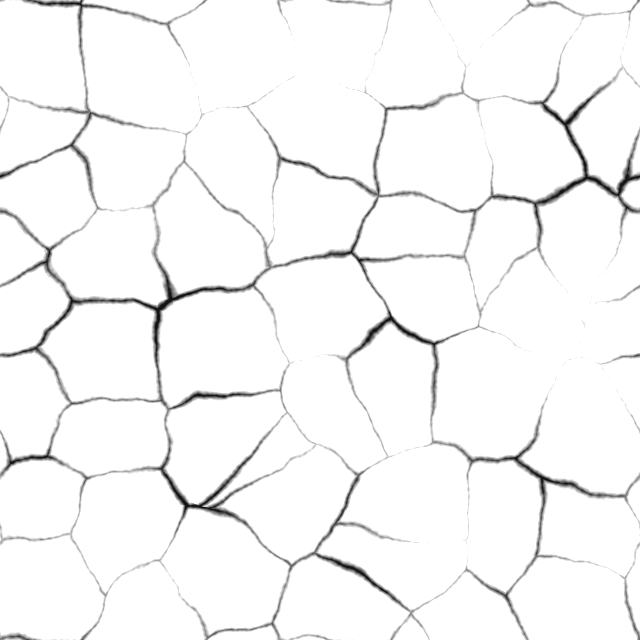
Write a Shadertoy shader that draws this texture.

```glsl
// Draws a tiling web of fine, tapering grey cracks on a white ground.

#define CELLS 7.0            // plates across the canvas
#define JITTER 1.0           // irregularity of the plates
#define BEND 0.024           // slow bending of the cracks
#define KINK 0.009           // bends within one crack
#define WOBBLE 0.0026        // fine raggedness along the cracks
#define CRACK_WIDTH 0.0040   // mean half width
#define WIDTH_SWING 0.0085   // slow change of width over the canvas
#define EDGE_SWING 0.0034    // change of width from crack to crack
#define JOINT_WIDTH 0.0010   // extra half width at junctions
#define JOINT_REACH 0.045    // length of the taper away from junctions
#define SOFTNESS 0.0072      // depth of the grey fringe
#define INK 0.92             // darkness of the crack cores

// Integer hash of a lattice cell, two values in 0..1
vec2 hash2(vec2 cell) {
    const uint MUL = 1664525u;
    uvec2 q = uvec2(cell) * MUL + 1013904223u;
    q.x += q.y * MUL;
    q.y += q.x * MUL;
    q ^= q >> 16u;
    q.x += q.y * MUL;
    q.y += q.x * MUL;
    q ^= q >> 16u;
    return vec2(q & 65535u) / 65536.0;
}

float cornerSlope(vec2 corner, vec2 offset, float freq, float seed) {
    float angle = 6.28319 * hash2(mod(corner, freq) + seed).x;
    return dot(vec2(cos(angle), sin(angle)), offset);
}

// Gradient noise that repeats once per canvas, about -0.7..0.7
float gradientNoise(vec2 uv, float freq, float seed) {
    vec2 p = uv * freq;
    vec2 i = floor(p), f = p - i;
    vec2 s = f * f * f * (f * (f * 6.0 - 15.0) + 10.0);
    vec2 e = vec2(1.0, 0.0);
    float low = mix(cornerSlope(i, f, freq, seed),
                    cornerSlope(i + e.xy, f - e.xy, freq, seed), s.x);
    float high = mix(cornerSlope(i + e.yx, f - e.yx, freq, seed),
                     cornerSlope(i + e.xx, f - e.xx, freq, seed), s.x);
    return mix(low, high, s.y);
}

vec2 warp(vec2 uv, float freq, float seed) {
    return vec2(gradientNoise(uv, freq, seed), gradientNoise(uv, freq, seed + 50.0));
}

// Three nearest sites: xy = offset, z = distance, w = identity
void nearestSites(vec2 p, out vec4 first, out vec4 second, out vec4 third) {
    first = second = third = vec4(0.0, 0.0, 9.0, 0.0);
    vec2 base = floor(p);
    for (int y = -2; y <= 2; y++)
    for (int x = -2; x <= 2; x++) {
        vec2 cell = base + vec2(x, y);
        vec2 h = hash2(mod(cell, CELLS) + 300.0);
        vec2 offset = cell + 0.5 + JITTER * (h - 0.5) - p;
        vec4 site = vec4(offset, length(offset), fract(17.0 * (h.x + h.y)));
        if (site.z < first.z) {
            third = second;
            second = first;
            first = site;
        } else if (site.z < second.z) {
            third = second;
            second = site;
        } else if (site.z < third.z) {
            third = site;
        }
    }
}

float bisectorDistance(vec2 a, vec2 b) {
    return dot(0.5 * (a + b), normalize(b - a));
}

void mainImage(out vec4 fragColor, in vec2 fragCoord) {
    vec2 uv = fragCoord / iResolution.y;

    // Bent plate borders
    vec2 bent = uv + BEND * warp(uv, 9.0, 100.0) + KINK * warp(uv, 21.0, 200.0)
              + WOBBLE * warp(uv, 55.0, 400.0);
    vec4 first, second, third;
    nearestSites(bent * CELLS, first, second, third);
    float border = min(bisectorDistance(first.xy, second.xy),
                       bisectorDistance(first.xy, third.xy)) / CELLS;
    float jointGap = (third.z - first.z) / CELLS;

    // Width: slow drift, own width per crack, flare at each junction
    float edgeRandom = fract(first.w + second.w);
    float jointRandom = fract(first.w + second.w + third.w);
    float edgeWidth = EDGE_SWING * (edgeRandom - 0.5);
    float jointWidth = JOINT_WIDTH * (0.5 + 2.0 * jointRandom * jointRandom);
    float away = 1.0 - exp(-3.0 * jointGap / JOINT_REACH);
    float grain = gradientNoise(uv, 150.0, 700.0);
    float halfWidth = CRACK_WIDTH + WIDTH_SWING * gradientNoise(uv, 5.0, 500.0)
                    + mix(jointWidth, edgeWidth, away) + 0.0016 * grain;

    // Long grey fringe around a darker core
    float fringe = max(SOFTNESS, 1.5 / iResolution.y);
    float depth = clamp((halfWidth - border) / fringe, 0.0, 1.0);
    float ink = INK * pow(depth, 1.15);

    fragColor = vec4(vec3(1.0 - ink), 1.0);
}
```
